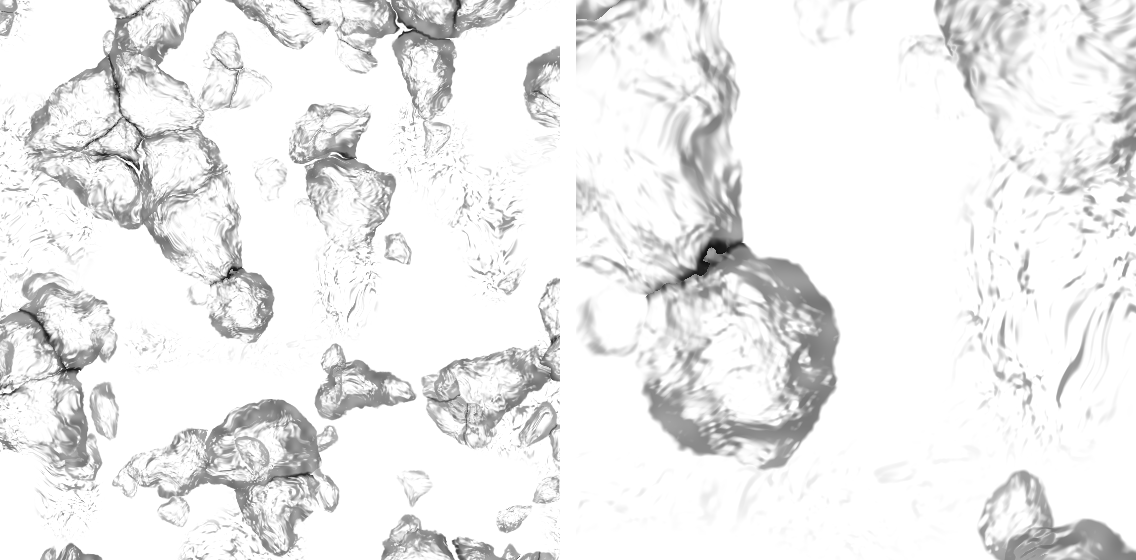
Left, the full canvas; right, a detail of the centre.
This texture map is drawn by a Shadertoy shader. Its source:

```glsl
// Draws clusters of cracked, ragged boulders on white, shaded grey where their sides are steep.
#define BIG_CELLS 7.6      // large stones across the canvas
#define SMALL_CELLS 17.0   // pebbles across the canvas
#define BIG_CUT 0.55       // higher means fewer large stones
#define SMALL_CUT 0.70     // higher means fewer pebbles
#define WARP 0.10          // bending of the outlines
#define RAGGED 0.024       // fine raggedness of outlines and cracks
#define RIM_WIDTH 0.24     // shaded band, in cells
#define ROUNDNESS 10.0     // lower gives rounder corners
#define ROUGHNESS 0.85     // strength of the surface grain
#define GRAIN_SCALE 30.0   // frequency of the surface grain
#define GREY 0.45          // darkness of a steep side
#define CRACK_DARK 0.38    // extra darkness of a crack

float hash(vec2 p) {
    vec3 q = fract(p.xyx * 0.1031);
    q += dot(q, q.yzx + 33.33);
    return fract((q.x + q.y) * q.z);
}

vec2 hash2(vec2 p) {
    return vec2(hash(p + 17.3), hash(p + 71.9));
}

float noise(vec2 p) {
    vec2 i = floor(p), f = fract(p);
    f = f * f * (3.0 - 2.0 * f);
    return mix(mix(hash(i), hash(i + vec2(1, 0)), f.x),
               mix(hash(i + vec2(0, 1)), hash(i + vec2(1, 1)), f.x), f.y);
}

float fbm(vec2 p) {
    float sum = 0.0, amp = 0.5;
    for (int i = 0; i < 4; i++) {
        sum += amp * noise(p);
        p = mat2(1.6, 1.2, -1.2, 1.6) * p + 19.7;
        amp *= 0.5;
    }
    return sum;
}

vec2 fbm2(vec2 p) {
    return vec2(fbm(p), fbm(p + 31.0)) - 0.47;
}

// Layered sines gather the occupied cells into clusters.
bool isStone(vec2 id, float cut) {
    float cluster = sin(id.x * 1.3 + id.y * 0.6 + 0.8) * sin(id.y * 1.2 - id.x * 0.5 + 2.0);
    return 0.5 + 0.3 * cluster + 0.5 * (hash(id + 5.1) - 0.5) > cut;
}

// Darkness of one layer of cellular stones.
float stones(vec2 uv, vec2 warp, vec2 grain, float cells, float cut) {
    vec2 p = (uv + warp) * cells + cells * 3.0;
    vec2 cell = floor(p), f = fract(p), near = vec2(0), nearId = cell;
    float best = 9.0;
    for (int y = -1; y <= 1; y++)
    for (int x = -1; x <= 1; x++) {
        vec2 g = vec2(x, y), r = g + hash2(cell + g) - f;
        if (dot(r, r) < best) { best = dot(r, r); near = r; nearId = cell + g; }
    }
    if (!isStone(nearId, cut)) return 0.0;

    // Empty neighbours form the rim, occupied ones form cracks.
    float rimSum = 1e-5, crack = 9.0;
    vec2 rimDir = vec2(0), crackDir = vec2(0);
    for (int y = -2; y <= 2; y++)
    for (int x = -2; x <= 2; x++) {
        vec2 g = vec2(x, y), r = g + hash2(cell + g) - f, away = r - near;
        if (dot(away, away) < 1e-4) continue;
        vec2 dir = normalize(away);
        float d = dot(0.5 * (near + r), dir);
        if (isStone(cell + g, cut)) {
            if (d < crack) { crack = d; crackDir = dir; }
        } else {
            float w = exp(-ROUNDNESS * d);
            rimSum += w;
            rimDir += w * dir;
        }
    }
    rimDir /= rimSum;
    float rim = -log(rimSum) / ROUNDNESS - 0.02;

    // Steepness from rim, crack shoulders and grain.
    float side = 0.2 + 1.5 * noise(uv * 9.0 + 3.7);
    float rimFall = exp(-max(rim, 0.0) / RIM_WIDTH) * side;
    float crackFall = exp(-crack / 0.13) * 0.6 * side;
    vec2 tilt = rimDir * rimFall + crackDir * crackFall
              + grain * ROUGHNESS * (0.35 + 0.65 * min(rimFall + crackFall, 1.0));
    float shade = GREY * smoothstep(0.22, 0.95, length(tilt));
    shade *= 0.75 + 0.5 * noise(uv * 70.0);

    // Dark broken cracks, a few opening into a white slit.
    float slit = crack - 0.035 * smoothstep(0.62, 0.8, noise(uv * 7.0 + 41.0));
    float width = 0.02 + 0.06 * noise(uv * 28.0);
    float line = 1.0 - smoothstep(0.0, width, slit);
    shade += CRACK_DARK * line * smoothstep(0.25, 0.6, noise(uv * 14.0 + 8.0));
    return shade * smoothstep(-0.02, 0.0, slit) * smoothstep(0.0, 0.003 * cells, rim);
}

void mainImage(out vec4 fragColor, in vec2 fragCoord) {
    vec2 uv = fragCoord / iResolution.y;
    vec2 bend = WARP * fbm2(uv * 6.0);
    vec2 warp = bend + RAGGED * fbm2(uv * 34.0 + 7.0);

    // Slope of the fine surface grain.
    vec2 q = (uv + 1.5 * bend) * GRAIN_SCALE, e = vec2(0.03, 0.0);
    float here = fbm(q);
    vec2 grain = (vec2(fbm(q + e.xy), fbm(q + e.yx)) - here) / e.x;

    float big = stones(uv, warp, grain, BIG_CELLS, BIG_CUT);
    float small = 0.8 * stones(uv, 0.8 * warp, grain, SMALL_CELLS, SMALL_CUT);

    // Faint scratches in loose patches of ground.
    float patches = smoothstep(0.54, 0.75, noise(uv * 8.0 + 23.0));
    float scraps = 0.4 * patches * smoothstep(0.55, 1.2, length(grain));

    fragColor = vec4(vec3(1.0 - max(max(big, small), scraps)), 1.0);
}
```
